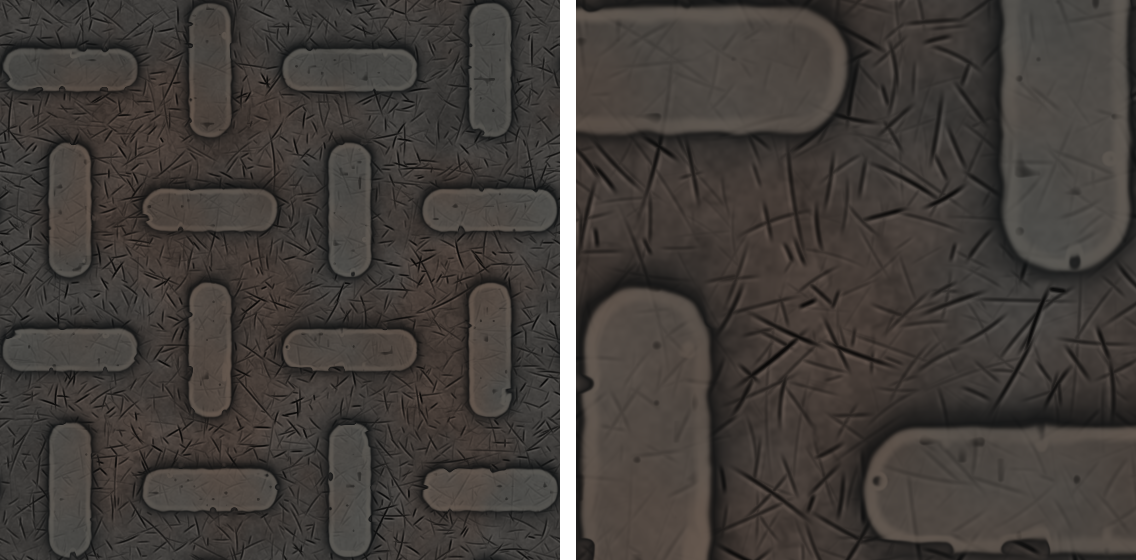
Left: the whole. Right: its middle third, enlarged.
Reproduce this texture procedurally as a WebGL 2 fragment shader.

```glsl
#version 300 es
precision highp float;
uniform vec2 u_resolution;
out vec4 fragColor;

#define CELLS 4.0
#define BAR_HALF vec2(0.482, 0.153)
#define BAR_RADIUS 0.138
#define BAR_COLOR vec3(0.312, 0.291, 0.275)
#define RIM_COLOR vec3(0.395, 0.362, 0.335)
#define FLOOR_COLOR vec3(0.272, 0.248, 0.235)
#define SHADOW_COLOR vec3(0.075, 0.078, 0.08)
#define WARM_TINT vec3(1.05, 0.99, 0.95)
#define COOL_TINT vec3(0.94, 1.0, 1.02)
#define SCRATCH_WIDTH 0.0009
#define SCRATCH_DEPTH 0.8
#define GRAIN 0.22

float hash(vec2 p) {
    return fract(sin(dot(p, vec2(127.1, 311.7))) * 43758.5453);
}

// Value noise that wraps after a whole number of periods
float noise(vec2 uv, float period) {
    vec2 p = uv * period, i = floor(p), f = fract(p);
    f = f * f * (3.0 - 2.0 * f);
    vec2 a = mod(i, period), b = mod(i + 1.0, period);
    return mix(mix(hash(a), hash(vec2(b.x, a.y)), f.x),
               mix(hash(vec2(a.x, b.y)), hash(b), f.x), f.y);
}

float fbm(vec2 uv, float period) {
    float sum = 0.0, weight = 0.5;
    for (int i = 0; i < 4; i++) {
        sum += weight * noise(uv, period);
        period *= 2.0;
        weight *= 0.5;
    }
    return sum / 0.9375;
}

float roundedBox(vec2 p, vec2 halfSize, float radius) {
    vec2 q = abs(p) - halfSize + radius;
    return length(max(q, 0.0)) + min(max(q.x, q.y), 0.0) - radius;
}

// Distance in cells to the nearest bar; directions alternate like a checkerboard
float barDistance(vec2 p) {
    float nearest = 10.0;
    for (int k = 0; k < 9; k++) {
        vec2 id = floor(p) + vec2(k % 3 - 1, k / 3 - 1);
        vec2 halfSize = mod(id.x + id.y, 2.0) > 0.5 ? BAR_HALF : BAR_HALF.yx;
        nearest = min(nearest, roundedBox(p - id - 0.5, halfSize, BAR_RADIUS));
    }
    return nearest;
}

// Bent, tapered strokes on a wrapping grid: x = groove, y = lit edge
vec2 scratches(vec2 uv, float grid, float px) {
    vec2 p = uv * grid, marks = vec2(0.0);
    for (int k = 0; k < 18; k++) {
        vec2 cell = floor(p) + vec2(k % 3 - 1, (k / 3) % 3 - 1);
        vec2 id = mod(cell, grid) + grid * 1.37 + float(k / 9) * 57.0;
        vec2 d = p - cell - vec2(hash(id), hash(id + 11.3));
        float angle = 6.2832 * hash(id + 23.7);
        float halfLength = mix(0.25, 0.9, hash(id + 37.1));
        float strength = hash(id + 41.9);
        vec2 dir = vec2(cos(angle), sin(angle));
        vec2 q = vec2(dot(d, dir), dot(d, vec2(-dir.y, dir.x)));
        q.y += (hash(id + 53.3) - 0.5) * 0.35 * q.x * q.x;
        float taper = 1.0 - smoothstep(0.35, 1.0, abs(q.x) / halfLength);
        float width = SCRATCH_WIDTH * mix(0.6, 1.4, strength);
        float soft = max(px, width), reach = width + soft, across = q.y / grid;
        float amount = taper * strength * strength * min(1.0, 1.6 * width / soft);
        float lit = abs(across + sign(dir.x) * reach);
        marks = max(marks, amount * (1.0 - smoothstep(0.0, reach, vec2(abs(across), lit))));
    }
    return marks;
}

void main() {
    vec2 uv = gl_FragCoord.xy / u_resolution, p = uv * CELLS;
    float px = 1.0 / min(u_resolution.x, u_resolution.y);

    // Bar outline with small dents
    float dent = 0.012 * (noise(uv, 72.0) - 0.5)
               + 0.035 * smoothstep(0.78, 0.98, noise(uv + 0.37, 52.0));
    float d = barDistance(p) + dent;
    float edge = max(px * CELLS, 0.008);

    // Wear fields
    float tint = fbm(uv, 5.0);
    float grime = fbm(uv + 0.21, 16.0);
    float grain = 0.5 * noise(uv, 160.0) + 0.5 * noise(uv, 288.0) - 0.5;
    float creases = 1.0 - smoothstep(0.0, 0.07, abs(fbm(uv + 0.43, 28.0) - 0.5));
    vec2 marks = vec2(0.0);
    for (int i = 0; i < 4; i++) marks = max(marks, scratches(uv, 12.0 + 9.0 * float(i), px));

    // Scratched floor and its contact shadow, heavier above each bar
    float wear = mix(0.75, 1.25, smoothstep(0.3, 0.7, grime));
    vec3 ground = FLOOR_COLOR * (0.8 + 0.4 * grime + GRAIN * grain);
    ground *= (1.0 - 0.13 * creases * smoothstep(0.4, 0.65, tint)) * (1.0 + 0.3 * marks.y);
    ground *= 1.0 - min(0.85, SCRATCH_DEPTH * wear * marks.x);
    float raised = barDistance(p - vec2(0.0, 0.035)) + dent;
    float shadow = 0.72 * exp(-max(d, 0.0) / 0.035) + 0.42 * exp(-max(raised, 0.0) / 0.04);
    ground = mix(ground, SHADOW_COLOR, min(shadow * mix(0.7, 1.1, grime), 0.9));

    // Worn bar top with specks and a polished rim, each in its own shade
    float shade = hash(mod(floor(p), CELLS) + 3.7) - 0.5;
    vec3 metal = BAR_COLOR * (0.95 + 0.12 * shade + 0.16 * (grime - 0.5) + 0.1 * grain);
    metal *= 1.04 - 0.16 * marks.x + 0.06 * marks.y;
    metal *= 1.0 - 0.4 * smoothstep(0.86, 0.98, noise(uv + 0.13, 88.0));
    float rim = smoothstep(-0.05, -0.026, d) * (1.0 - smoothstep(-0.02, 0.004, d));
    metal = mix(metal, RIM_COLOR, rim * mix(0.25, 0.85, noise(uv, 24.0)));
    metal *= 1.0 - 0.5 * smoothstep(-0.014, 0.008, d);

    vec3 color = mix(metal, ground, smoothstep(-edge, edge, d));
    fragColor = vec4(color * mix(COOL_TINT, WARM_TINT, smoothstep(0.3, 0.7, tint)), 1.0);
}
```
